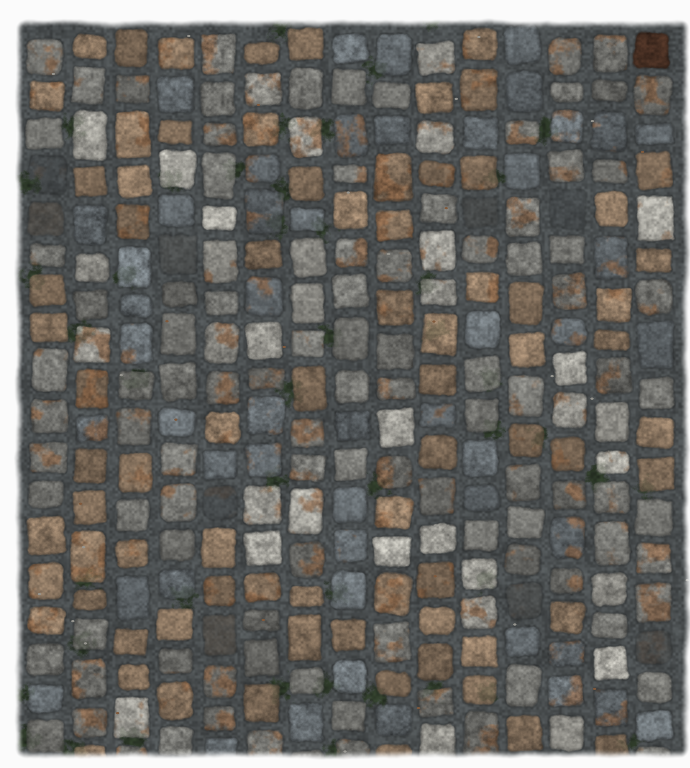
Give the GLSL for this texture, as a Shadertoy shader.

```glsl
const float COLUMNS = 15.0;
const float COLUMN_PITCH = 0.0565;
const float ROW_PITCH = 0.0541;
const vec2 GRID_TOP_LEFT = vec2(0.033, 0.961);
const vec2 FIELD_MIN = vec2(0.0265, 0.0190);
const vec2 FIELD_MAX = vec2(0.8920, 0.9680);
const float JOINT_WIDTH = 0.0085;
const float ROW_JITTER = 0.42;
const float EDGE_ROUGHNESS = 0.0050;
const float BURIED_SHARE = 0.05;
const float RUST_SHARE = 0.015;
const float MOSS_SHARE = 0.20;
const float MOSS_GRID = 15.0;
const float FLECK_GRID = 34.0;

const vec3 PAPER = vec3(0.985);
const vec3 MORTAR = vec3(0.285, 0.302, 0.308);
const vec3 GREY_STONE = vec3(0.425, 0.425, 0.410);
const vec3 BLUE_STONE = vec3(0.385, 0.410, 0.425);
const vec3 TAN_STONE = vec3(0.500, 0.425, 0.350);
const vec3 PALE_STONE = vec3(0.590, 0.585, 0.560);
const vec3 OCHRE_STAIN = vec3(0.500, 0.350, 0.235);
const vec3 RUST_STONE = vec3(0.265, 0.175, 0.130);
const vec3 MOSS = vec3(0.150, 0.200, 0.125);

float hash(vec2 p) {
    return fract(sin(dot(p, vec2(127.1, 311.7))) * 43758.5453);
}

float noise(vec2 p) {
    vec2 i = floor(p), f = fract(p);
    f = f * f * (3.0 - 2.0 * f);
    return mix(mix(hash(i), hash(i + vec2(1, 0)), f.x),
               mix(hash(i + vec2(0, 1)), hash(i + vec2(1, 1)), f.x), f.y);
}

float fbm(vec2 p) {
    float sum = 0.0, weight = 0.5;
    for (int i = 0; i < 4; i++) {
        sum += weight * noise(p);
        p = p * 2.03 + 17.3;
        weight *= 0.5;
    }
    return sum / 0.9375;
}

float roundedBox(vec2 p, vec2 halfSize, float radius) {
    vec2 q = abs(p) - halfSize + radius;
    return length(max(q, 0.0)) + min(max(q.x, q.y), 0.0) - radius;
}

// Uneven boundary above a given row, counted downwards
float rowEdge(float row, float column) {
    return row + ROW_JITTER * (hash(vec2(row, column) + 7.0) - 0.5);
}

// Signed distance to the nearest sett; also gives its id and local position
float settDistance(vec2 p, out vec2 id, out vec2 local) {
    float x = (p.x - GRID_TOP_LEFT.x + 0.002 * sin(p.y * 9.0)) / COLUMN_PITCH;
    float column = floor(x);
    float pitch = ROW_PITCH * (0.97 + 0.06 * hash(vec2(column, 3.0)));
    float y = (GRID_TOP_LEFT.y - p.y) / pitch;
    float row = floor(y);
    if (y < rowEdge(row, column)) row -= 1.0;
    else if (y > rowEdge(row + 1.0, column)) row += 1.0;
    id = vec2(column, row);

    float top = rowEdge(row, column), bottom = rowEdge(row + 1.0, column);
    local = vec2((x - column - 0.5) * COLUMN_PITCH, (0.5 * (top + bottom) - y) * pitch);
    local.x += 0.004 * (hash(id + 11.0) - 0.5);
    vec2 halfSize = 0.5 * vec2(COLUMN_PITCH, (bottom - top) * pitch) - 0.5 * JOINT_WIDTH;
    halfSize.x *= 0.83 + 0.10 * hash(vec2(column, 5.0)) + 0.09 * hash(id + 13.0);
    halfSize.y *= 0.88 + 0.12 * hash(id + 15.0);

    // Tilt, taper and chipped outline
    float tilt = 0.16 * (hash(id + 17.0) - 0.5);
    vec2 q = local + tilt * vec2(-local.y, local.x);
    q.x *= 1.0 + 5.0 * (hash(id + 19.0) - 0.5) * q.y;
    float d = roundedBox(q, halfSize, mix(0.003, 0.011, hash(id + 21.0)));
    d += EDGE_ROUGHNESS * (fbm(p * 85.0) - 0.5);
    return column < 0.0 || column >= COLUMNS || row < 0.0 ? 0.02 : d;
}

vec3 settColour(vec2 p, vec2 id, vec2 local, float d) {
    float kind = hash(id + 31.0);
    vec3 colour = mix(GREY_STONE, BLUE_STONE, step(0.40, kind));
    colour = mix(colour, TAN_STONE, step(0.60, kind));
    colour = mix(colour, PALE_STONE, step(0.86, kind));
    colour *= 0.84 + 0.30 * hash(id + 33.0);

    // Ochre stains, worn blotches and granite grain
    float stain = smoothstep(0.50, 0.72, fbm(p * 45.0 + id * 3.7));
    colour = mix(colour, OCHRE_STAIN, stain * 0.65 * step(0.52, hash(id + 35.0)));
    colour = mix(colour, RUST_STONE, step(1.0 - RUST_SHARE, hash(id + 37.0)));
    float wear = mix(0.25, 0.75, hash(id + 39.0));
    colour *= 1.0 + wear * (fbm(p * 110.0) - 0.5) + 0.26 * (noise(p * 300.0) - 0.5);
    colour *= 1.0 + 2.5 * local.y;
    return colour * mix(0.82, 1.03, smoothstep(0.0, -0.005, d));
}

void mainImage(out vec4 fragColor, in vec2 fragCoord) {
    vec2 p = fragCoord / iResolution.y;
    float soft = 0.0008 + 0.7 / iResolution.y;

    // Gritty mortar, darkened beside the setts
    vec2 id, local;
    float d = settDistance(p, id, local);
    vec3 colour = MORTAR * (0.78 + 0.26 * fbm(p * 28.0) + 0.36 * (noise(p * 270.0) - 0.5) + 0.10);
    colour *= mix(0.82, 1.0, smoothstep(0.0, 0.004, d));

    // Setts, a few of them buried in grit
    float cover = smoothstep(soft, -soft, d);
    cover *= mix(1.0, 0.25, step(1.0 - BURIED_SHARE, hash(id + 41.0)));
    colour = mix(colour, settColour(p, id, local, d), cover);

    // Moss tufts, mostly in the joints
    vec2 cell = floor(p * MOSS_GRID);
    vec2 centre = 0.3 + 0.4 * vec2(hash(cell + 51.0), hash(cell + 53.0));
    float reach = length(fract(p * MOSS_GRID) - centre) + 0.5 * (fbm(p * 120.0) - 0.5);
    float tuft = smoothstep(0.26, 0.06, reach) * step(1.0 - MOSS_SHARE, hash(cell + 55.0));
    colour = mix(colour, MOSS * (0.7 + 0.6 * noise(p * 240.0)), tuft * mix(0.85, 0.25, cover));

    // Scattered pale and orange flecks
    cell = floor(p * FLECK_GRID);
    centre = 0.2 + 0.6 * vec2(hash(cell + 61.0), hash(cell + 63.0));
    float fleck = smoothstep(0.07, 0.03, length((fract(p * FLECK_GRID) - centre) * vec2(0.7, 1.0)));
    vec3 fleckColour = mix(OCHRE_STAIN, PALE_STONE, step(0.5, hash(cell + 67.0)));
    colour = mix(colour, fleckColour, fleck * step(0.96, hash(cell + 65.0)));

    // Feathered, wavy white border
    float border = roundedBox(p - 0.5 * (FIELD_MIN + FIELD_MAX), 0.5 * (FIELD_MAX - FIELD_MIN), 0.006);
    border += 0.008 * (fbm(p * 22.0) - 0.5);
    colour = mix(colour, PAPER, smoothstep(-0.005, 0.007, border));
    fragColor = vec4(colour, 1.0);
}
```
